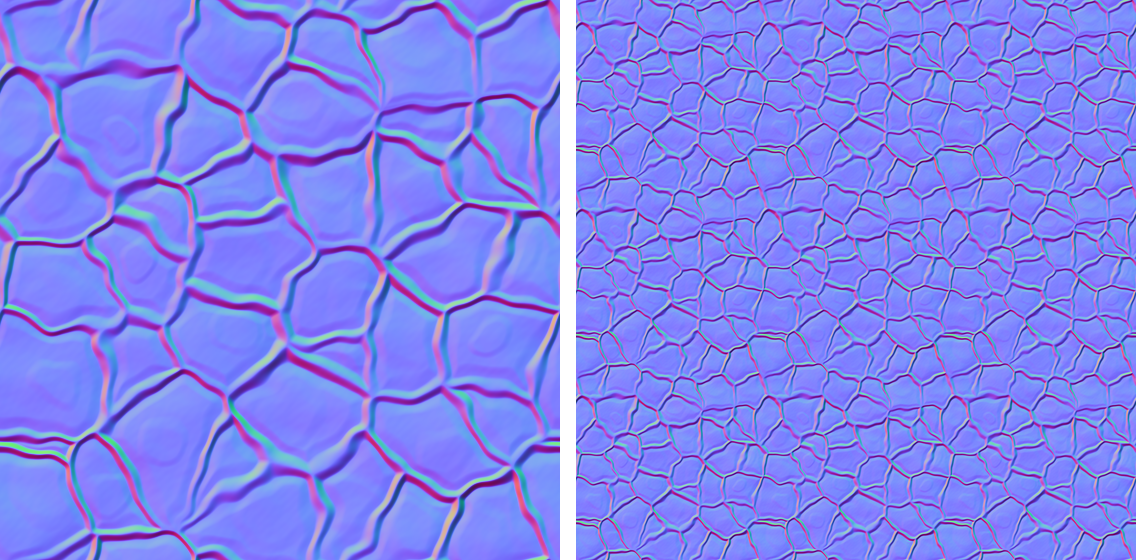
Left, the tile; right, the same tile 3 across and 3 down.
Give the GLSL for this texture map, as a WebGL 2 fragment shader.

```glsl
#version 300 es
precision highp float;

uniform vec2 u_resolution;
out vec4 fragColor;

#define GRID vec2(6.0, 7.0)
#define SIZE_SPREAD 0.010
#define CRACK_WIDTH 0.0145
#define CRACK_DEPTH 0.0062
#define RIM_WIDTH 0.020
#define RIM_HEIGHT 0.0034
#define CORNER_ROUNDING 0.005
#define WARP 0.030
#define SWELL 0.011
#define GRAIN 0.00022
#define SLOPE_SCALE vec2(0.72, 1.0)
#define NORMAL_STEP 0.0018

// Integer hash of a lattice cell that wraps at the given period
vec2 hash2(vec2 cell, vec2 period, float seed) {
    uvec2 v = uvec2(floor(mod(cell + 0.5, period)) + seed * 131.0);
    v = v * 1664525u + 1013904223u;
    for (int i = 0; i < 2; i++) {
        v.x += v.y * 1664525u;
        v.y += v.x * 1664525u;
        v ^= v >> 16u;
    }
    return vec2(v & 0xffffu) / 65535.0;
}

float cornerDot(vec2 cell, vec2 offset, vec2 period, float seed) {
    float angle = 6.28319 * hash2(cell, period, seed).x;
    return dot(vec2(cos(angle), sin(angle)), offset);
}

// Wrapping gradient noise with a whole number of lattice cells per tile
float noise(vec2 p, vec2 period, float seed) {
    p *= period;
    vec2 i = floor(p), f = p - i;
    vec2 u = f * f * f * (f * (f * 6.0 - 15.0) + 10.0);
    vec2 e = vec2(0.0, 1.0);
    return mix(
        mix(cornerDot(i, f, period, seed), cornerDot(i + e.yx, f - e.yx, period, seed), u.x),
        mix(cornerDot(i + e.xy, f - e.xy, period, seed), cornerDot(i + 1.0, f - 1.0, period, seed), u.x),
        u.y);
}

float smoothMin(float a, float b, float k) {
    float h = max(k - abs(a - b), 0.0) / k;
    return min(a, b) - 0.25 * h * h * k;
}

// Offset to a cell's site, with its weighted squared distance in z
vec3 toSite(vec2 cell, vec2 p) {
    vec2 site = (cell + 0.5 + 0.9 * (hash2(cell, GRID, 1.0) - 0.5)) / GRID - p;
    return vec3(site, dot(site, site) - SIZE_SPREAD * hash2(cell, GRID, 12.0).x);
}

// Distance to the plate border; also yields the plate's cell and its centre offset
float plateEdge(vec2 p, out vec2 plate, out vec2 centre) {
    vec2 base = floor(p * GRID);
    vec3 own = vec3(9.0);
    for (int y = -2; y <= 2; y++)
    for (int x = -2; x <= 2; x++) {
        vec2 cell = base + vec2(x, y);
        vec3 site = toSite(cell, p);
        if (site.z < own.z) { own = site; plate = cell; }
    }
    centre = own.xy;
    float edge = 1.0;
    for (int y = -2; y <= 2; y++)
    for (int x = -2; x <= 2; x++) {
        if (x == 0 && y == 0) continue;
        vec3 site = toSite(plate + vec2(x, y), p);
        float d = 0.5 * (site.z - own.z) / max(length(site.xy - centre), 0.02);
        edge = smoothMin(edge, d, CORNER_ROUNDING);
    }
    return max(edge, 0.0);
}

// Curled, tilted plates parted by grooves
float height(vec2 p) {
    vec2 bend = vec2(noise(p, vec2(7.0), 2.0), noise(p, vec2(7.0), 3.0));
    vec2 kink = vec2(noise(p, vec2(17.0), 4.0), noise(p, vec2(17.0), 5.0));
    vec2 plate, centre;
    float edge = plateEdge(p + WARP * (bend + 0.6 * kink), plate, centre);
    vec2 variety = hash2(plate, GRID, 6.0);
    vec2 lean = hash2(plate, GRID, 7.0) - 0.5;

    float strength = 1.0 + 0.9 * noise(p, vec2(5.0), 8.0);
    float width = CRACK_WIDTH * strength;
    float wall = smoothstep(0.0, width, edge);
    float rim = 1.0 - smoothstep(width * 0.7, width + RIM_WIDTH, edge);
    float dish = smoothstep(0.6, 1.0, length(centre + 0.05 * lean) / mix(0.04, 0.08, variety.y));

    float top = CRACK_DEPTH * strength * mix(0.8, 1.2, variety.x);
    top += RIM_HEIGHT * rim + 0.0016 * dish;
    top -= dot(0.07 * lean + vec2(0.0, 0.065), centre);

    // Broad swells and fine diagonal grain
    float swell = noise(p, vec2(4.0, 7.0), 9.0) + 0.22 * noise(p, vec2(13.0), 10.0);
    float grain = noise(vec2(p.x + p.y, p.y - p.x), vec2(36.0, 60.0), 11.0);
    return wall * top + SWELL * swell + GRAIN * grain;
}

void main() {
    vec2 p = gl_FragCoord.xy / u_resolution;
    vec2 e = vec2(NORMAL_STEP, 0.0);
    vec2 slope = vec2(height(p + e.xy) - height(p - e.xy),
                      height(p + e.yx) - height(p - e.yx)) / (2.0 * NORMAL_STEP);
    vec3 normal = normalize(vec3(-slope * SLOPE_SCALE, 1.0));

    // Green points down the canvas, blue holds the plain height component
    fragColor = vec4(0.5 + 0.5 * normal.x, 0.5 - 0.5 * normal.y, normal.z, 1.0);
}
```
